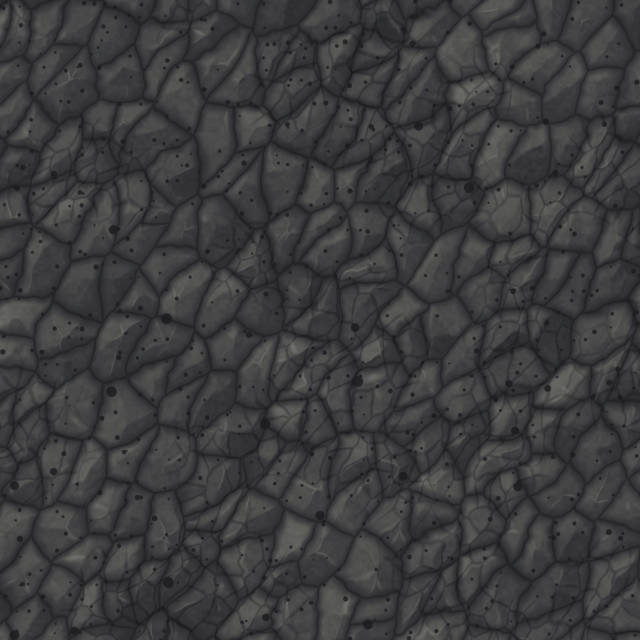
This texture is drawn by a WebGL 1 fragment shader. Its source:

```glsl
precision highp float;
// Dark grey rock: leaning faceted stones with shadowed gaps, cracks and pits.
uniform vec2 u_resolution;

const float STONES = 15.0;                // stones across the canvas
const vec2 LEAN = vec2(0.53, 0.848);      // long axis of the stones
const vec2 STRETCH = vec2(1.2, 0.8);      // density across and along the lean
const vec2 LIGHT = vec2(-0.94, 0.34);     // light direction, across and along
const float GAP_WIDTH = 0.23;
const float GAP_TONE = 0.185;
const float STONE_TONE = 0.282;
const float FACET_CONTRAST = 0.042;
const float STONE_CONTRAST = 0.065;
const float RIDGE_GLINT = 0.085;
const float GRAIN = 0.028;
const float PIT_TONE = 0.105;
const float PIT_SOFTNESS = 0.0013;
const vec3 COOL_TINT = vec3(0.985, 0.995, 1.045);
const vec3 WARM_TINT = vec3(1.005, 1.005, 0.975);
const float TAU = 6.28318;

float hash(vec2 p) {
  vec3 q = fract(vec3(p.xyx) * 0.1031);
  q += dot(q, q.yzx + 33.33);
  return fract((q.x + q.y) * q.z);
}

vec2 hash2(vec2 p) {
  return vec2(hash(p), hash(p + 71.7));
}

float valueNoise(vec2 p) {
  vec2 i = floor(p), f = fract(p);
  f = f * f * (3.0 - 2.0 * f);
  return mix(mix(hash(i), hash(i + vec2(1.0, 0.0)), f.x),
             mix(hash(i + vec2(0.0, 1.0)), hash(i + 1.0), f.x), f.y);
}

// Cellular noise: border distance, with the cell and the vector from its centre.
float cells(vec2 p, out vec2 id, out vec2 local) {
  vec2 base = floor(p), nearest = vec2(0.0);
  float best = 9.0;
  for (int j = -1; j <= 1; j++)
    for (int i = -1; i <= 1; i++) {
      vec2 c = base + vec2(float(i), float(j));
      vec2 r = c + hash2(c) - p;
      if (dot(r, r) < best) { best = dot(r, r); nearest = r; id = c; }
    }
  float border = 9.0;
  for (int j = -2; j <= 2; j++)
    for (int i = -2; i <= 2; i++) {
      vec2 c = id + vec2(float(i), float(j));
      vec2 r = c + hash2(c) - p;
      vec2 d = r - nearest;
      if (dot(d, d) > 0.0001)
        border = min(border, dot(0.5 * (r + nearest), normalize(d)));
    }
  local = -nearest;
  return border;
}

// Cut stone: the lowest of several tilted planes shows; x = shade, y = ridge line.
vec2 facets(vec2 p, vec2 id) {
  float low = 9.0, second = 9.0, sum = 0.0, shade = 0.0;
  for (int k = 0; k < 5; k++) {
    float n = float(k);
    vec2 rnd = hash2(id + 13.1 * n + 5.3);
    float a = TAU * (n + rnd.x) / 5.0;
    vec2 dir = vec2(cos(a), sin(a));
    float h = 0.18 * rnd.y - (0.5 + 0.7 * rnd.x) * dot(p, dir);
    float w = exp(-45.0 * h);
    shade += w * (dot(dir, LIGHT) + 1.2 * (rnd.y - 0.5));
    sum += w;
    second = min(second, max(low, h));
    low = min(low, h);
  }
  return vec2(shade / sum, 1.0 - smoothstep(0.0, 0.055, second - low));
}

// Scattered round holes, kept inside their grid squares.
float pits(vec2 uv, float count, float share, float radius) {
  vec2 g = uv * count, id = floor(g);
  vec2 centre = 0.25 + 0.5 * hash2(id + count);
  float size = radius * mix(0.45, 1.0, hash(id + 9.2));
  float d = length(fract(g) - centre) / count;
  float hole = 1.0 - smoothstep(size - PIT_SOFTNESS, size + PIT_SOFTNESS, d);
  return hole * step(hash(id + 41.3), share);
}

void main() {
  vec2 uv = gl_FragCoord.xy / u_resolution;

  // Uneven outlines, then the leaning frame
  vec2 bent = uv + 0.007 * sin(uv.yx * vec2(37.0, 31.0) + 2.0 * sin(uv * 23.0));
  bent += 0.005 * (vec2(valueNoise(uv * 75.0), valueNoise(uv * 75.0 + 40.0)) - 0.5);
  vec2 q = vec2(dot(bent, vec2(LEAN.y, -LEAN.x)), dot(bent, LEAN)) * STRETCH * STONES + 50.0;

  // Stones and the smaller chips that break them up
  vec2 id, local, chipId, chipLocal;
  float border = cells(q, id, local);
  float chipBorder = cells(q * 1.9 + 17.0, chipId, chipLocal);
  vec2 cut = facets(local, id);
  float chipped = smoothstep(0.35, 0.65, valueNoise(q * 0.6 + 8.0));
  float tone = STONE_TONE + FACET_CONTRAST * cut.x + STONE_CONTRAST * (hash(id + 3.7) - 0.5);
  tone += chipped * 0.05 * (hash(chipId) - 0.5);
  tone += RIDGE_GLINT * cut.y * smoothstep(0.5, 1.0, valueNoise(q * 3.0));

  // Fine mineral grain
  tone += GRAIN * (valueNoise(uv * 210.0) + valueNoise(uv * 95.0) - 1.0);

  // Shadowed gaps, thin cracks and broad shade
  float body = smoothstep(-0.02, GAP_WIDTH, border);
  tone = mix(GAP_TONE, tone, body);
  tone *= 1.0 - 0.2 * (1.0 - smoothstep(0.0, 0.05, border));
  tone *= 1.0 - 0.22 * chipped * (1.0 - smoothstep(0.0, 0.11, chipBorder));
  tone *= 0.92 + 0.18 * valueNoise(uv * 9.0 + 4.0);

  // Pits of three sizes
  float hole = max(pits(uv, 52.0, 0.2, 0.0032), pits(uv + 0.31, 31.0, 0.2, 0.0042));
  hole = max(hole, pits(uv + 0.17, 13.0, 0.16, 0.0085));
  tone = mix(tone, PIT_TONE, 0.8 * hole);

  vec3 tint = mix(COOL_TINT, WARM_TINT, smoothstep(0.18, 0.36, tone));
  gl_FragColor = vec4(tone * tint, 1.0);
}
```
